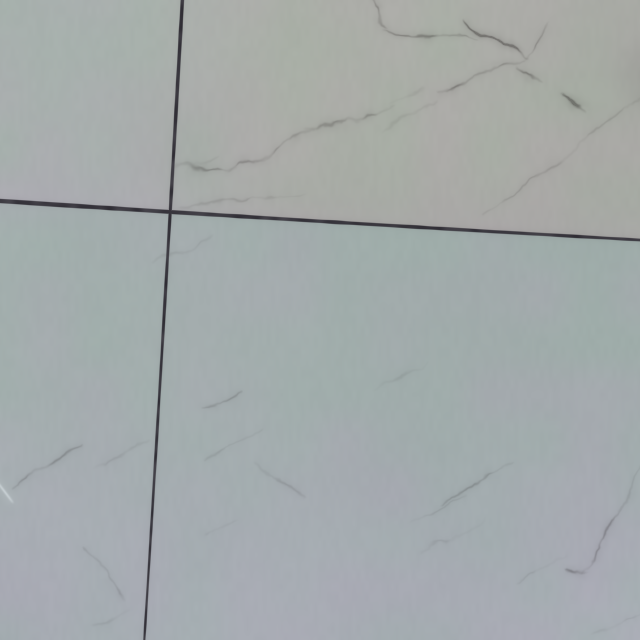
This texture is drawn by a WebGL 1 fragment shader. Its source:

```glsl
precision highp float;
// Pale polished stone tiles seen slightly askew, split by two thin dark joints.
// Joints are shallow curves; veins are noise-warped tapered strokes, a few placed
// as one branching crack and the rest scattered, over a soft mottled gradient.
uniform vec2 u_resolution;

float hash(vec2 p) {
  vec3 q = fract(p.xyx * vec3(0.1031, 0.1030, 0.0973));
  q += dot(q, q.yzx + 33.33);
  return fract((q.x + q.y) * q.z);
}

float noise(vec2 p) {
  vec2 i = floor(p), f = fract(p);
  f = f * f * (3.0 - 2.0 * f);
  return mix(mix(hash(i), hash(i + vec2(1.0, 0.0)), f.x),
             mix(hash(i + vec2(0.0, 1.0)), hash(i + vec2(1.0, 1.0)), f.x), f.y);
}

float fbm(vec2 p) {
  float sum = 0.0, amp = 0.5;
  for (int i = 0; i < 4; i++) {
    sum += amp * noise(p);
    p = p * 2.03 + 17.1;
    amp *= 0.5;
  }
  return sum;
}

// Vein from a to b: a thin core in a soft halo, fading at both ends
float vein(vec2 p, vec2 a, vec2 b, float strength) {
  vec2 ab = b - a;
  float t = clamp(dot(p - a, ab) / dot(ab, ab), 0.0, 1.0);
  float d = length(p - a - ab * t);
  float core = exp(-d * d / 0.0000045);
  float halo = exp(-d * d / 0.00008);
  float taper = 0.35 + 0.65 * sqrt(4.0 * t * (1.0 - t));
  return strength * taper * (core + 0.22 * halo);
}

// Coverage of a joint at signed distance d
float joint(float d, float halfWidth, float aa) {
  return 1.0 - smoothstep(halfWidth - aa, halfWidth + aa, abs(d));
}

void main() {
  vec2 p = gl_FragCoord.xy / u_resolution;
  float aa = 0.8 / min(u_resolution.x, u_resolution.y);

  // Signed distances to the leaning joints
  float across = p.y - (0.686 - 0.066 * p.x + 0.005 * p.x * p.x);
  float upright = p.x - (0.2255 + 0.0625 * p.y - 0.003 * p.y * p.y);
  float upper = smoothstep(-0.002, 0.002, across);

  // Tile body: cool below, warmer towards the upper right
  vec3 stone = mix(vec3(0.655, 0.675, 0.703), vec3(0.638, 0.678, 0.678),
                   smoothstep(0.05, 0.5, p.y));
  vec3 warm = mix(vec3(0.653, 0.685, 0.675), vec3(0.662, 0.674, 0.648),
                  smoothstep(0.1, 0.5, p.x));
  stone = mix(stone, warm, upper);
  float blush = upper * exp(-max(across, 0.0) / 0.06);
  stone += vec3(0.014, -0.012, 0.018) * blush;
  stone += 0.035 * (fbm(p * 3.0 + 4.0) - 0.47);
  stone += vec3(0.02, -0.01, 0.015) * (noise(p * 13.0) - 0.5);
  stone += 0.010 * (noise(p * vec2(150.0, 60.0)) - 0.5);
  stone -= 0.05 * exp(-dot(p - vec2(1.03, 0.88), p - vec2(1.03, 0.88)) / 0.003);

  // Ragged path of the veins
  vec2 warp = vec2(fbm(p * 24.0), fbm(p * 24.0 + 51.0)) - 0.47;
  vec2 w = p + 0.024 * warp;

  // Branching crack in the upper right tile
  vec2 fork = vec2(0.815, 0.905);
  float crack = vein(w, vec2(0.27, 0.742), vec2(0.37, 0.734), 0.5)
    + vein(w, vec2(0.36, 0.733), vec2(0.49, 0.798), 0.55)
    + vein(w, vec2(0.48, 0.797), vec2(0.61, 0.828), 0.5)
    + vein(w, vec2(0.68, 0.855), fork, 0.75)
    + vein(w, vec2(0.725, 0.965), fork + 0.006, 1.0)
    + vein(w, fork - 0.01, vec2(0.85, 0.872), 0.9)
    + vein(w, fork, vec2(0.855, 0.965), 0.45)
    + vein(w, vec2(0.88, 0.85), vec2(0.92, 0.822), 1.0)
    + vein(w, vec2(0.60, 0.95), vec2(0.745, 0.94), 0.65)
    + vein(w, vec2(0.575, 1.01), vec2(0.60, 0.955), 0.8)
    + vein(w, vec2(0.75, 0.66), vec2(1.0, 0.845), 0.28)
    + vein(w, vec2(0.28, 0.678), vec2(0.48, 0.695), 0.25);
  crack *= upper;

  // Sparse marks on the lower tiles
  float marks = vein(w, vec2(0.69, 0.21), vec2(0.80, 0.28), 0.4)
    + vein(w, vec2(0.88, 0.11), vec2(0.915, 0.105), 0.65)
    + vein(w, vec2(0.91, 0.105), vec2(1.01, 0.28), 0.5)
    + vein(w, vec2(0.02, 0.24), vec2(0.125, 0.305), 0.45)
    + vein(w, vec2(0.13, 0.145), vec2(0.195, 0.065), 0.45)
    + vein(w, vec2(0.31, 0.365), vec2(0.38, 0.385), 0.4)
    + vein(w, vec2(0.32, 0.285), vec2(0.41, 0.33), 0.3)
    + vein(w, vec2(0.40, 0.275), vec2(0.48, 0.225), 0.25);

  // Faint scattered streaks rising to the right
  for (int i = 0; i < 12; i++) {
    float k = float(i);
    vec2 start = vec2(hash(vec2(k, 3.0)), hash(vec2(k, 8.0)));
    vec2 run = vec2(0.07, 0.035) * (0.5 + hash(vec2(k, 13.0)));
    marks += vein(w, start, start + run, 0.17);
  }
  float broken = 0.45 + 0.8 * smoothstep(0.25, 0.7, noise(p * 45.0));
  stone *= 1.0 - 0.27 * min((crack + marks) * broken, 1.2) * vec3(0.96, 1.0, 1.0);

  // Small pale scratch by the left edge
  stone += 0.13 * vein(p, vec2(-0.005, 0.248), vec2(0.02, 0.215), 0.8);

  // Joints with a soft shaded lip, thinning to the right and to the bottom
  float lip = exp(-abs(across) / 0.004) + exp(-abs(upright) / 0.003);
  stone *= 1.0 - 0.08 * min(lip, 1.0);
  float wear = 0.0006 * (noise(p * 40.0) - 0.5);
  float rowJoint = joint(across, mix(0.0034, 0.0022, p.x) + wear, aa);
  float columnJoint = joint(upright, mix(0.0018, 0.0027, p.y) + wear, aa);
  vec3 grout = vec3(0.15, 0.14, 0.17) + 0.10 * noise(p * 70.0);
  gl_FragColor = vec4(mix(stone, grout, 0.94 * max(rowJoint, columnJoint)), 1.0);
}
```
